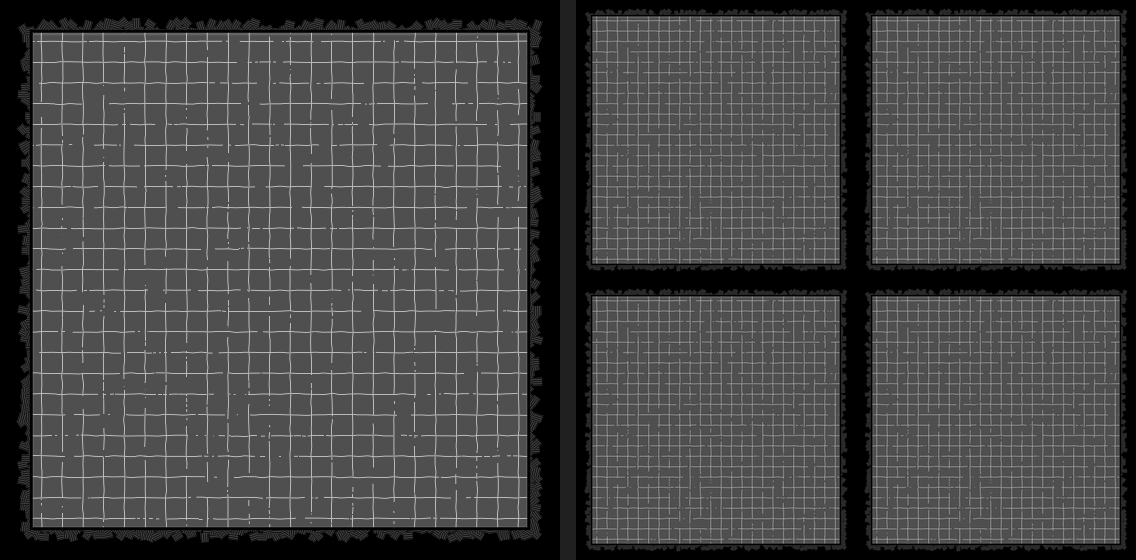
Left: one tile. Right: repeated 2 by 2.
This pattern is drawn by a WebGL 2 fragment shader. Its source:

```glsl
#version 300 es
precision highp float;
// A grey panel ruled with a worn, hand-drawn 24 by 24 grid of thin pale lines,
// framed in black and fringed by overlapping patches of short parallel strokes.
// Lines bend and break by wrapped noise; the fringe is a jittered cell scatter.
uniform vec2 u_resolution;
out vec4 fragColor;

// Layout, in canvas units
const float GRID_COUNT = 27.0;       // grid pitches across the whole canvas
const float FIRST_LINE = 2.0;
const float LAST_LINE = 25.0;
const float PANEL_HALF = 0.4415;
const float FRAME_WIDTH = 0.0052;
const float LINE_WIDTH = 0.00135;
const float WOBBLE = 0.0018;
const float JUMP_SIZE = 0.0024;
const float JUMP_LENGTH = 0.16;
const float BEVEL_WIDTH = 0.0013;
const float TOP_BAR_WIDTH = 0.0045;

// Wear
const float WEAR_CELLS = 32.0;
const float BREAK_CELLS = 210.0;
const float WEAR_START = 0.62;
const float WEAR_FULL = 0.92;

// Fringe
const float HATCH_CELLS = 80.0;
const float HATCH_REACH = 0.0155;
const float HATCH_RAGGED = 0.0115;
const float STROKE_GAP = 0.0037;
const float STROKE_WIDTH = 0.0012;
const vec2 PATCH_HALF = vec2(0.0086, 0.0070);

// Colours
const vec3 PANEL_COLOR = vec3(0.31);
const vec3 LINE_COLOR = vec3(0.86, 0.87, 0.86);
const vec3 BEVEL_COLOR = vec3(0.42);
const vec3 TOP_BAR_COLOR = vec3(0.41, 0.39, 0.40);
const vec3 PATCH_COLOR = vec3(0.095);
const vec3 STROKE_COLOR = vec3(0.31);

float hash(vec2 p) {
  vec3 q = fract(p.xyx * 0.1031);
  q += dot(q, q.yzx + 33.33);
  return fract((q.x + q.y) * q.z);
}

// Smooth 1D noise that repeats over the canvas
float wrapNoise(float t, float cells, float seed) {
  float x = t * cells, i = floor(x), f = x - i;
  float a = hash(vec2(mod(i, cells), seed));
  float b = hash(vec2(mod(i + 1.0, cells), seed));
  return mix(a, b, f * f * (3.0 - 2.0 * f));
}

// Share of a pixel covered by a band of the given width
float bandCoverage(float d, float width, float pixel) {
  float h = 0.5 * pixel, w = 0.5 * width;
  return max(0.0, min(d + h, w) - max(d - h, -w)) / pixel;
}

float insideEdge(float d, float pixel) {
  return clamp(0.5 - d / pixel, 0.0, 1.0);
}

// One family of parallel lines, with bends, sideways jumps and breaks
float wornLines(float along, float across, float family, float pixel) {
  float index = round(across * GRID_COUNT);
  if (index < FIRST_LINE || index > LAST_LINE) return 0.0;
  float seed = index + family;
  float bend = WOBBLE * (wrapNoise(along, 64.0, seed) - 0.5);
  float run = (along - hash(vec2(seed, 7.3))) / JUMP_LENGTH;
  float jump = step(0.0, run) * max(0.0, 1.0 - run);
  jump *= JUMP_SIZE * (hash(vec2(seed, 19.7)) - 0.5);
  float wear = smoothstep(WEAR_START, WEAR_FULL, wrapNoise(along, WEAR_CELLS, seed + 101.0));
  float solid = wrapNoise(along, BREAK_CELLS, seed + 211.0) - mix(-0.1, 0.72, wear);
  float d = across - index / GRID_COUNT - bend - jump;
  return bandCoverage(d, LINE_WIDTH, pixel) * smoothstep(-0.04, 0.04, solid);
}

float panelDistance(vec2 p) {
  vec2 q = abs(p - 0.5) - PANEL_HALF;
  return max(q.x, q.y);
}

// Rotated stroke patches, painted over one another
vec3 hatchFringe(vec2 uv, float pixel) {
  vec3 color = vec3(0.0);
  vec2 home = floor(uv * HATCH_CELLS);
  for (int y = -1; y <= 1; y++) {
    for (int x = -1; x <= 1; x++) {
      vec2 cell = home + vec2(x, y);
      vec2 jitter = vec2(hash(cell + 3.1), hash(cell + 47.9)) - 0.5;
      vec2 center = (cell + 0.5 + 0.6 * jitter) / HATCH_CELLS;
      float reach = HATCH_REACH + HATCH_RAGGED * (hash(cell + 83.7) - 0.4);
      float away = panelDistance(center);
      if (away > reach || away < -0.012) continue;
      float angle = 3.14159 * hash(cell + 131.3);
      float c = cos(angle), s = sin(angle);
      vec2 p = mat2(c, -s, s, c) * (uv - center);
      vec2 q = abs(p) - PATCH_HALF;
      float patchMask = insideEdge(max(q.x, q.y), pixel);
      float d = p.y - STROKE_GAP * round(p.y / STROKE_GAP);
      float stroke = bandCoverage(d, STROKE_WIDTH, pixel);
      color = mix(color, mix(PATCH_COLOR, STROKE_COLOR, stroke), patchMask);
    }
  }
  return color;
}

void main() {
  vec2 uv = gl_FragCoord.xy / u_resolution;
  float pixel = 1.0 / min(u_resolution.x, u_resolution.y);
  float edge = panelDistance(uv);
  vec3 color = hatchFringe(uv, pixel);
  color *= 1.0 - insideEdge(edge - FRAME_WIDTH, pixel);

  // Panel with a thin bevel and a slightly lighter top bar
  vec3 panel = mix(BEVEL_COLOR, PANEL_COLOR, insideEdge(edge + BEVEL_WIDTH, pixel));
  float below = 0.5 + PANEL_HALF - uv.y;
  panel = mix(panel, TOP_BAR_COLOR, insideEdge(below - TOP_BAR_WIDTH, pixel));
  float lines = max(wornLines(uv.y, uv.x, 0.0, pixel), wornLines(uv.x, uv.y, 50.0, pixel));
  panel = mix(panel, LINE_COLOR, lines);
  fragColor = vec4(mix(color, panel, insideEdge(edge, pixel)), 1.0);
}
```
